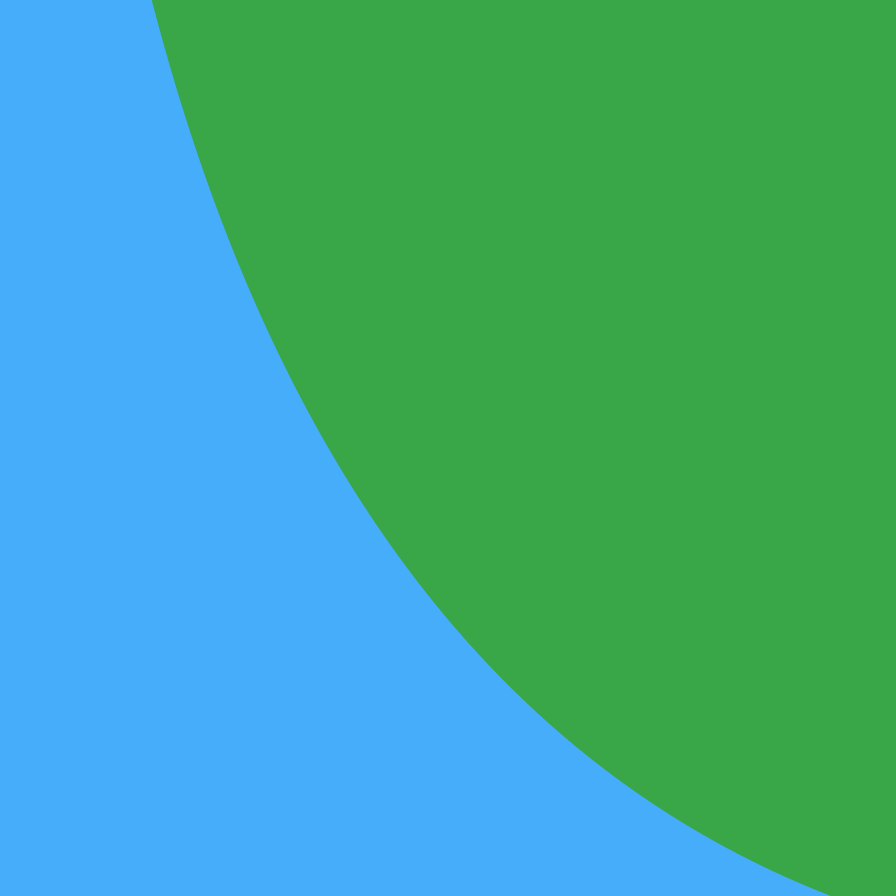
Give the GLSL for this background, as a WebGL 1 fragment shader.

```glsl
precision highp float;

uniform vec2 u_resolution;

// Signed distance to a parabolic arc, positive on its right side
float arcDistance(vec2 uv) {
    float depth = 1.0 - uv.y;
    float t = (0.7839 - sqrt(max(0.6144 - 0.5677 * depth, 0.0))) / 0.5677;
    float edgeX = 0.1693 + t * (0.4063 + 0.3516 * t);
    float slope = (0.4063 + 0.7031 * t) / (1.5677 - 1.1354 * t);
    return (uv.x - edgeX) / sqrt(1.0 + slope * slope);
}

void main() {
    vec2 uv = gl_FragCoord.xy / u_resolution;
    float halfPixel = 0.6 / min(u_resolution.x, u_resolution.y);

    vec3 skyBlue = vec3(0.27, 0.678, 0.975);
    vec3 leafGreen = vec3(0.225, 0.655, 0.282);

    // Green field above the arc, blue below it
    float field = smoothstep(-halfPixel, halfPixel, arcDistance(uv));
    gl_FragColor = vec4(mix(skyBlue, leafGreen, field), 1.0);
}
```
